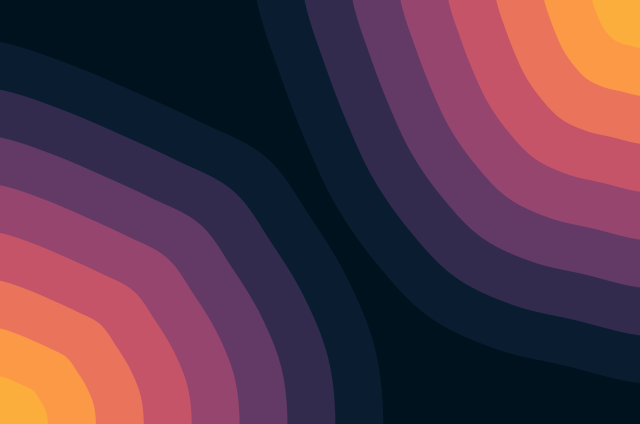
Reproduce this background procedurally as a Shadertoy shader.

```glsl
const int SECTORS = 8;
const int BANDS = 8;

// Cubic interpolation of evenly spaced radii across a quarter turn
float contourRadius(float radii[9], float angle) {
    float t = clamp(angle / 1.5707963, 0.0, 1.0) * float(SECTORS);
    int i = min(int(t), SECTORS - 1);
    float f = t - float(i);
    float b = radii[i];
    float c = radii[i + 1];
    float a = i > 0 ? radii[max(i - 1, 0)] : 2.0 * b - c;
    float d = i < SECTORS - 1 ? radii[min(i + 2, SECTORS)] : 2.0 * c - b;
    return b + 0.5 * f * (c - a + f * (2.0 * a - 5.0 * b + 4.0 * c - d
             + f * (3.0 * (b - c) + d - a)));
}

// Distance from a corner, counted in bands
float bandLevel(vec2 p, float radii[9]) {
    float angle = atan(p.y, max(p.x, 1e-5));
    return length(p) / (0.113 * contourRadius(radii, angle));
}

void mainImage(out vec4 fragColor, in vec2 fragCoord) {
    vec2 p = fragCoord / iResolution.y;
    vec2 topRight = iResolution.xy / iResolution.y;

    // Contour shapes, from the horizontal edge to the vertical edge
    float lowerShape[9] = float[9](
        1.0, 0.998, 0.983, 0.973, 0.983, 0.946, 0.935, 0.955, 0.997);
    float upperShape[9] = float[9](
        1.0, 0.960, 0.947, 0.957, 0.972, 0.993, 0.985, 0.974, 1.0);

    // Band colours, from the corners outward
    vec3 palette[8] = vec3[8](
        vec3(0.984, 0.682, 0.235), vec3(0.988, 0.600, 0.278),
        vec3(0.918, 0.451, 0.357), vec3(0.776, 0.329, 0.408),
        vec3(0.588, 0.271, 0.431), vec3(0.388, 0.227, 0.400),
        vec3(0.196, 0.169, 0.306), vec3(0.041, 0.110, 0.188));

    float level = min(bandLevel(p, lowerShape),
                      bandLevel(topRight - p, upperShape));
    float pixel = 1.0 / (0.113 * iResolution.y);

    // Stack the bands from the widest to the smallest
    vec3 color = vec3(0.0, 0.069, 0.119);
    for (int i = BANDS; i > 0; i--) {
        float cover = clamp(0.5 + (float(i) - level) / pixel, 0.0, 1.0);
        color = mix(color, palette[i - 1], cover);
    }
    fragColor = vec4(color, 1.0);
}
```
